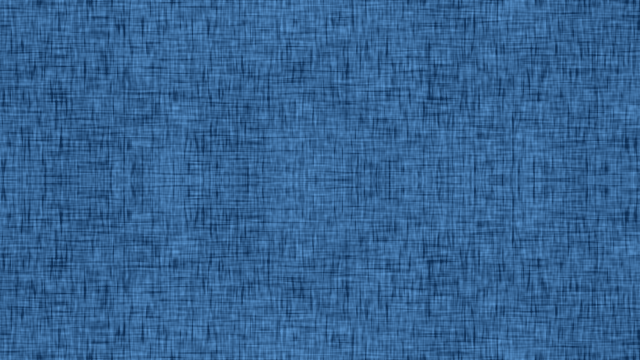
Write a Shadertoy shader that draws this texture.

```glsl
// Blue woven cloth: warp and weft threads made of stretched gradient noise,
// with darker slubs and a soft glow, folded about the horizontal midline.
// Each pixel averages a small grid of samples to keep the threads smooth.

const float TAU = 6.2831853;
const int SAMPLES = 2;
const vec3 DEEP_BLUE = vec3(0.13, 0.288, 0.46);
const vec3 PALE_BLUE = vec3(0.29, 0.50, 0.71);

// Integer hash of a lattice cell, from 0 to 1
float hash(vec2 cell, float seed) {
    uvec2 c = uvec2(ivec2(cell) + 4096);
    uint h = c.x * 1597334677u ^ c.y * 3812015801u ^ uint(seed) * 2798796415u;
    h = (h ^ (h >> 15u)) * 2246822519u;
    h = (h ^ (h >> 13u)) * 3266489917u;
    return float((h ^ (h >> 16u)) >> 8u) / 16777216.0;
}

// Ramp from one lattice corner along its random unit gradient
float cornerRamp(vec2 cell, vec2 offset, float seed) {
    float angle = TAU * hash(cell, seed);
    return dot(vec2(cos(angle), sin(angle)), offset);
}

float gradientNoise(vec2 p, float seed) {
    vec2 cell = floor(p);
    vec2 f = p - cell;
    vec2 w = f * f * f * (f * (f * 6.0 - 15.0) + 10.0);
    vec2 e = vec2(1.0, 0.0);
    float low = mix(cornerRamp(cell, f, seed),
                    cornerRamp(cell + e.xy, f - e.xy, seed), w.x);
    float high = mix(cornerRamp(cell + e.yx, f - e.yx, seed),
                     cornerRamp(cell + e.xx, f - e.xx, seed), w.x);
    return mix(low, high, w.y);
}

// Threads running along y: a broad and a fine layer
float threads(vec2 p, float across, float along, float seed) {
    float broad = gradientNoise(p * vec2(across, along), seed);
    float fine = gradientNoise(p * vec2(across * 1.53, along * 2.1), seed + 1.0);
    return broad + fine;
}

// Dark thickened thread pieces, gathered in loose clumps
float slubs(vec2 p, vec2 scale, float threshold, float seed) {
    float clump = 0.25 * gradientNoise(p * 5.0, seed + 1.0);
    float n = gradientNoise(p * scale, seed) + clump;
    return smoothstep(threshold, threshold + 0.33, n);
}

float clothTone(vec2 p) {
    float glow = 0.09 - 0.20 * dot(p, p);
    p.y = abs(p.y);

    // Slight wander keeps the threads from being ruler straight
    vec2 wander = vec2(gradientNoise(p * vec2(9.0, 13.0), 1.0),
                       gradientNoise(p * vec2(11.0, 8.0), 2.0));
    vec2 warp = p + 0.0016 * wander;
    vec2 weft = warp.yx;

    float tone = 0.57 + glow;
    tone += 0.55 * threads(warp, 131.0, 13.0, 10.0);
    tone += 0.46 * threads(weft, 139.0, 9.0, 20.0);
    tone += 0.34 * gradientNoise(p * vec2(117.0, 83.0), 30.0);
    tone += 0.28 * gradientNoise(p * vec2(3.7, 2.9), 31.0);

    // Dark accents in both directions, then a few very long warp threads
    tone -= 0.62 * slubs(warp, vec2(137.0, 15.0), 0.15, 40.0);
    tone -= 0.44 * slubs(weft, vec2(157.0, 7.5), 0.16, 50.0);
    tone -= 0.32 * slubs(warp, vec2(113.0, 1.7), 0.24, 60.0);
    return tone;
}

vec3 clothColor(float tone) {
    return mix(DEEP_BLUE, PALE_BLUE, clamp(tone, -0.5, 1.4));
}

void mainImage(out vec4 fragColor, in vec2 fragCoord) {
    vec3 sum = vec3(0.0);
    for (int j = 0; j < SAMPLES; j++) {
        for (int i = 0; i < SAMPLES; i++) {
            vec2 jitter = (vec2(i, j) + 0.5) / float(SAMPLES) - 0.5;
            vec2 p = (fragCoord + jitter - 0.5 * iResolution.xy) / iResolution.y;
            sum += clothColor(clothTone(p));
        }
    }
    fragColor = vec4(sum / float(SAMPLES * SAMPLES), 1.0);
}
```
